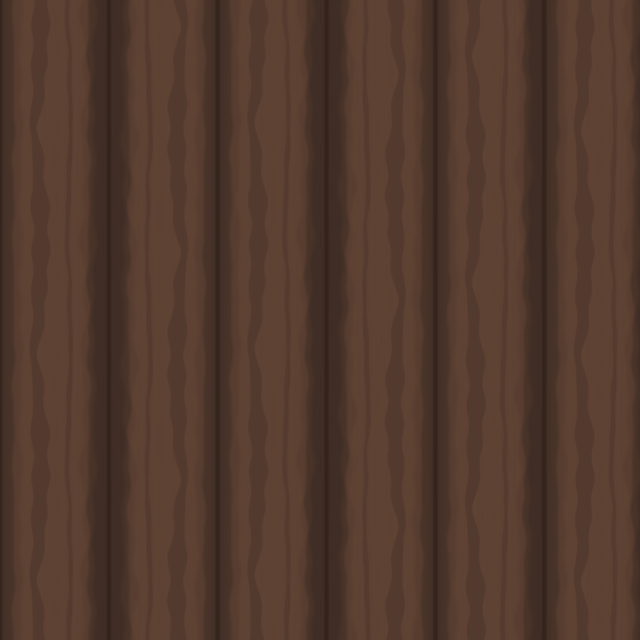
Give the GLSL for this texture, as a Shadertoy shader.

```glsl
const float PLANKS = 5.88;      // planks across the canvas
const float GRAIN_REPEATS = 2.83; // grain repeats up the canvas
const float KNOTS = 6.0;        // noise cells in one grain repeat
const float TAU = 6.2831853;

const vec3 LIGHT_WOOD = vec3(0.367, 0.257, 0.198);
const vec3 STREAK_WOOD = vec3(0.327, 0.226, 0.181);
const vec3 SHADE_WOOD = vec3(0.285, 0.201, 0.160);
const vec3 DARK_WOOD = vec3(0.250, 0.176, 0.145);
const vec3 SEAM_COLOR = vec3(0.190, 0.132, 0.105);

float hash(float n) {
    n = fract(n * 0.1031 + 0.137);
    n *= n + 33.33;
    return fract(n * (n + n));
}

float slope(float cell, float seed) {
    return 2.0 * hash(cell + 17.0 * seed) - 1.0;
}

// One-dimensional gradient noise that wraps after a number of cells
float gradientNoise(float t, float cells, float seed) {
    float cell = floor(t);
    float f = t - cell;
    float a = slope(mod(cell, cells), seed) * f;
    float b = slope(mod(cell + 1.0, cells), seed) * (f - 1.0);
    return mix(a, b, f * f * f * (f * (f * 6.0 - 15.0) + 10.0));
}

// Wavering vertical contour: 0 to its left, 1 to its right
float contour(float x, float edge, float along, float wobble, float blur, float seed) {
    float shift = wobble * gradientNoise(along * KNOTS, KNOTS, seed);
    return smoothstep(-blur, blur, x - edge - shift);
}

float streak(float x, float left, float right, float along, float wobble, float blur, float seed) {
    return contour(x, left, along, wobble, blur, seed)
         * (1.0 - contour(x, right, along, wobble, blur, seed + 1.0));
}

vec3 plankColor(float x, float along, float blur) {
    // Broad streak swells once per repeat, thin streak stays narrow
    float swell = 0.024 * cos(TAU * along);
    float drift = 0.015 * sin(TAU * along + 0.8);
    float broad = streak(x, 0.295 + drift - 0.4 * swell, 0.415 + drift + swell,
                         along, 0.10, blur, 3.0);
    float thin = streak(x, 0.615 - drift, 0.655 - drift, along, 0.035, blur, 7.0);
    vec3 color = mix(LIGHT_WOOD, STREAK_WOOD, max(broad, 0.9 * thin));

    // Layered shade on the narrow left side
    float leftRim = 1.0 - contour(x, 0.19, along, 0.09, 0.025, 11.0);
    float leftShade = 1.0 - contour(x, 0.125, along, 0.09, 0.022, 12.0);
    color = mix(color, STREAK_WOOD, 0.65 * leftRim);
    color = mix(color, SHADE_WOOD, leftShade);
    color = mix(color, DARK_WOOD, 0.75 * (1.0 - smoothstep(0.0, 0.11, x)));

    // Deeper shade on the right side
    float rightRim = contour(x, 0.765, along, 0.09, 0.025, 14.0);
    float rightShade = contour(x, 0.815, along, 0.09, 0.020, 15.0);
    float rightDark = contour(x, 0.865, along, 0.09, 0.028, 16.0);
    color = mix(color, STREAK_WOOD, 0.6 * rightRim);
    color = mix(color, SHADE_WOOD, rightShade);
    return mix(color, DARK_WOOD, rightDark);
}

void mainImage(out vec4 fragColor, in vec2 fragCoord) {
    vec2 uv = fragCoord / iResolution.xy;
    float across = uv.x * PLANKS;
    float plank = floor(across);
    float x = across - plank;
    float blur = max(0.010, PLANKS / iResolution.x);

    // Mirror the second and fourth plank of every five
    float mirrored = mod(mod(plank, 5.0), 2.0);
    float localX = mix(x, 1.0 - x, mirrored);

    // Slide the grain differently on each plank
    float along = uv.y * GRAIN_REPEATS - 0.72 + 0.8 * hash(plank * 5.3);
    vec3 color = plankColor(localX, along, blur);

    // Faint fibres
    float fibre = gradientNoise(localX * 34.0 + 0.4 * sin(TAU * along), 64.0, 21.0);
    color *= 1.0 + 0.025 * fibre;

    // Soft seam between planks
    float seamDistance = min(x, 1.0 - x);
    float seam = 1.0 - smoothstep(0.006, 0.032, seamDistance);
    color = mix(color, SEAM_COLOR, 0.85 * seam);

    fragColor = vec4(color, 1.0);
}
```
